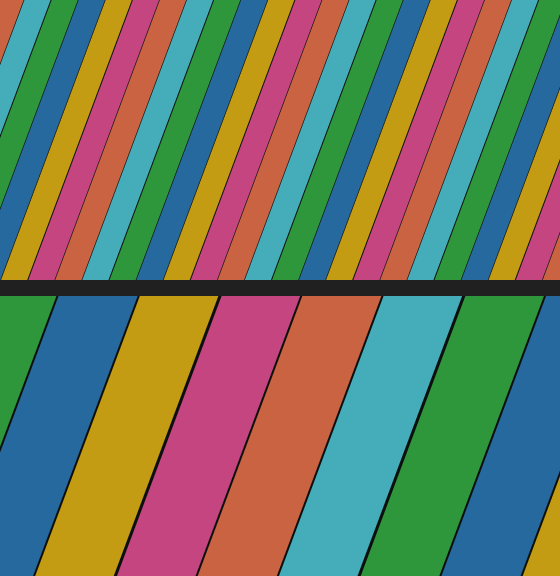
Top, the full canvas; bottom, a detail of the centre.
Reproduce this pattern procedurally as a Shadertoy shader.

```glsl
// Slanted stripes in a repeating cycle of six flat colours, parted by fine dark lines.
// Each pixel finds its nearest stripe edge, blends the two neighbouring colours
// there, then lays the line over them with box-filtered coverage.

const float TAU = 6.2831853;
const float SLANT = 0.3737;         // horizontal run per unit of height
const float STRIPE_STEP = 0.09673;  // horizontal stripe width, in canvas heights
const float FIRST_EDGE = 0.2925;    // where a colour cycle starts on the bottom edge
const vec3 LINE_COLOUR = vec3(0.05, 0.06, 0.06);

vec3 stripeColour(float index) {
    vec3 palette[6] = vec3[6](
        vec3(0.27, 0.68, 0.73),   // cyan
        vec3(0.18, 0.59, 0.23),   // green
        vec3(0.15, 0.41, 0.62),   // blue
        vec3(0.77, 0.61, 0.08),   // gold
        vec3(0.77, 0.27, 0.50),   // pink
        vec3(0.79, 0.39, 0.26));  // orange
    return palette[int(mod(index + 0.5, 6.0))];
}

// Every third edge carries a slightly heavier line.
float lineWidth(float edge) {
    return 0.0028 + 0.0008 * cos(TAU * (edge - 1.0) / 3.0);
}

// Share of a pixel covered by a line centred at distance zero.
float lineCoverage(float dist, float width, float pixel) {
    float upper = min(dist + 0.5 * pixel, 0.5 * width);
    float lower = max(dist - 0.5 * pixel, -0.5 * width);
    return clamp((upper - lower) / pixel, 0.0, 1.0);
}

void mainImage(out vec4 fragColor, in vec2 fragCoord) {
    float pixel = 1.0 / iResolution.y;
    vec2 p = fragCoord * pixel;

    // Stripe coordinate and signed perpendicular distance to the nearest edge
    float across = (p.x - SLANT * p.y - FIRST_EDGE) / STRIPE_STEP;
    float edge = floor(across + 0.5);
    float dist = (across - edge) * STRIPE_STEP / length(vec2(1.0, SLANT));

    // Flat stripes, then the dividing line
    float side = clamp(dist / pixel + 0.5, 0.0, 1.0);
    vec3 colour = mix(stripeColour(edge - 1.0), stripeColour(edge), side);
    colour = mix(colour, LINE_COLOUR, lineCoverage(dist, lineWidth(edge), pixel));

    fragColor = vec4(colour, 1.0);
}
```
